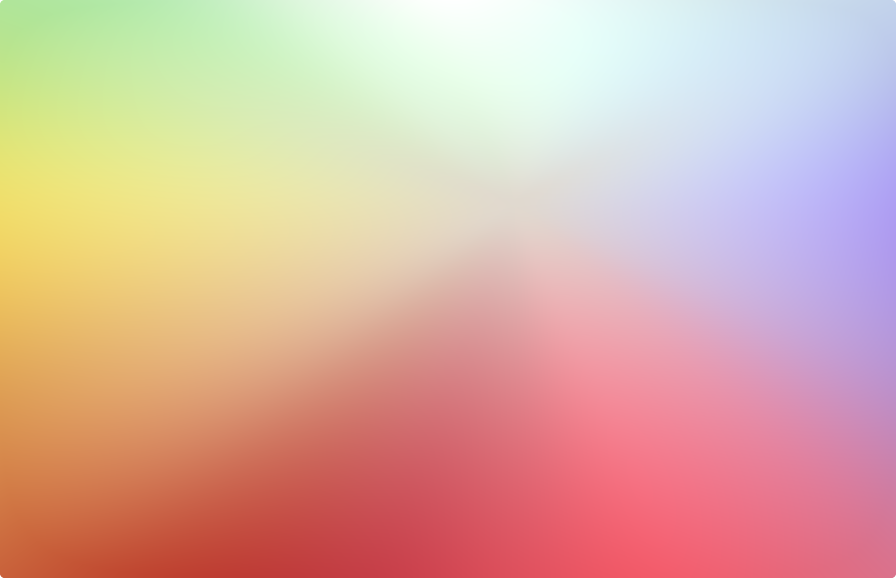
Write a WebGL 2 fragment shader that draws this background.

```glsl
#version 300 es
precision highp float;
// Soft pastel mesh gradient: hues fan around a pale core and deepen toward the edges.

uniform vec2 u_resolution;
out vec4 fragColor;

const float TAU = 6.2831853;
const int STOPS = 16;
const vec2 CORE_POS = vec2(0.573, 0.647);      // fraction of the canvas
const vec3 CORE_COLOR = vec3(0.88, 0.85, 0.81);
const float CORE_BLUR = 0.06;                  // rounds off the tip of the fan
const float EDGE_POWER = 8.0;                  // squareness of the outer contour
const float CORNER_RADIUS = 0.008;             // fraction of the height
const vec3 PAGE_COLOR = vec3(1.0);

// Hues counter-clockwise from the right, halfway out.
const vec3 MIDDLE[STOPS] = vec3[](
  vec3(0.80, 0.79, 0.95), vec3(0.83, 0.88, 0.95),
  vec3(0.87, 0.95, 0.96), vec3(0.90, 0.985, 0.95),
  vec3(0.91, 0.99, 0.93), vec3(0.90, 0.985, 0.90),
  vec3(0.88, 0.97, 0.86), vec3(0.84, 0.93, 0.73),
  vec3(0.93, 0.90, 0.62), vec3(0.91, 0.76, 0.56),
  vec3(0.83, 0.53, 0.45), vec3(0.83, 0.47, 0.48),
  vec3(0.87, 0.50, 0.53), vec3(0.95, 0.54, 0.59),
  vec3(0.92, 0.58, 0.66), vec3(0.82, 0.72, 0.86));

// The same fan at the rim.
const vec3 RIM[STOPS] = vec3[](
  vec3(0.68, 0.62, 0.95), vec3(0.74, 0.79, 0.92),
  vec3(0.84, 0.92, 0.94), vec3(0.91, 0.98, 0.97),
  vec3(0.97, 1.00, 0.985), vec3(0.99, 1.00, 0.99),
  vec3(0.88, 0.97, 0.88), vec3(0.69, 0.90, 0.61),
  vec3(0.94, 0.87, 0.42), vec3(0.86, 0.59, 0.32),
  vec3(0.75, 0.27, 0.19), vec3(0.77, 0.24, 0.27),
  vec3(0.87, 0.31, 0.36), vec3(0.95, 0.36, 0.42),
  vec3(0.86, 0.44, 0.54), vec3(0.72, 0.58, 0.83));

// Catmull-Rom weights of four neighbouring stops.
vec4 splineWeights(float f) {
  float f2 = f * f;
  float f3 = f2 * f;
  return 0.5 * vec4(-f + 2.0 * f2 - f3,
                    2.0 - 5.0 * f2 + 3.0 * f3,
                    f + 4.0 * f2 - 3.0 * f3,
                    f3 - f2);
}

// 0 at the core, 1 along the canvas edges.
float reach(vec2 uv) {
  vec2 extent = mix(CORE_POS, 1.0 - CORE_POS, step(CORE_POS, uv));
  vec2 d = abs(uv - CORE_POS) / extent;
  float longest = max(max(d.x, d.y), 1e-5);
  vec2 q = pow(d / longest, vec2(EDGE_POWER));
  return longest * pow(q.x + q.y, 1.0 / EDGE_POWER);
}

float roundedBox(vec2 p, vec2 halfSize, float radius) {
  vec2 q = abs(p) - halfSize + radius;
  return length(max(q, 0.0)) + min(max(q.x, q.y), 0.0) - radius;
}

void main() {
  vec2 uv = gl_FragCoord.xy / u_resolution;
  vec2 aspect = vec2(u_resolution.x / u_resolution.y, 1.0);

  // Hues by angle.
  vec2 ray = (uv - CORE_POS) * aspect + vec2(1e-5);
  float turn = fract(atan(ray.y, ray.x) / TAU) * float(STOPS);
  int first = int(floor(turn));
  vec4 weights = splineWeights(fract(turn));
  vec3 middle = vec3(0.0);
  vec3 rim = vec3(0.0);
  for (int i = 0; i < 4; i++) {
    int stop = (first + i + STOPS - 1) % STOPS;
    middle += weights[i] * MIDDLE[stop];
    rim += weights[i] * RIM[stop];
  }

  // Quadratic blend from the core through the middle to the rim.
  float t = reach(uv);
  float s = min(sqrt(t * t + CORE_BLUR * CORE_BLUR) - CORE_BLUR * (1.0 - t), 1.0);
  vec3 color = CORE_COLOR * (1.0 - s) * (1.0 - 2.0 * s)
             + middle * 4.0 * s * (1.0 - s)
             + rim * s * (2.0 * s - 1.0);

  // Rounded corners.
  float box = roundedBox((uv - 0.5) * aspect, 0.5 * aspect, CORNER_RADIUS);
  float pixel = 1.0 / u_resolution.y;
  color = mix(color, PAGE_COLOR, smoothstep(-0.5 * pixel, 0.5 * pixel, box));
  fragColor = vec4(clamp(color, 0.0, 1.0), 1.0);
}
```
